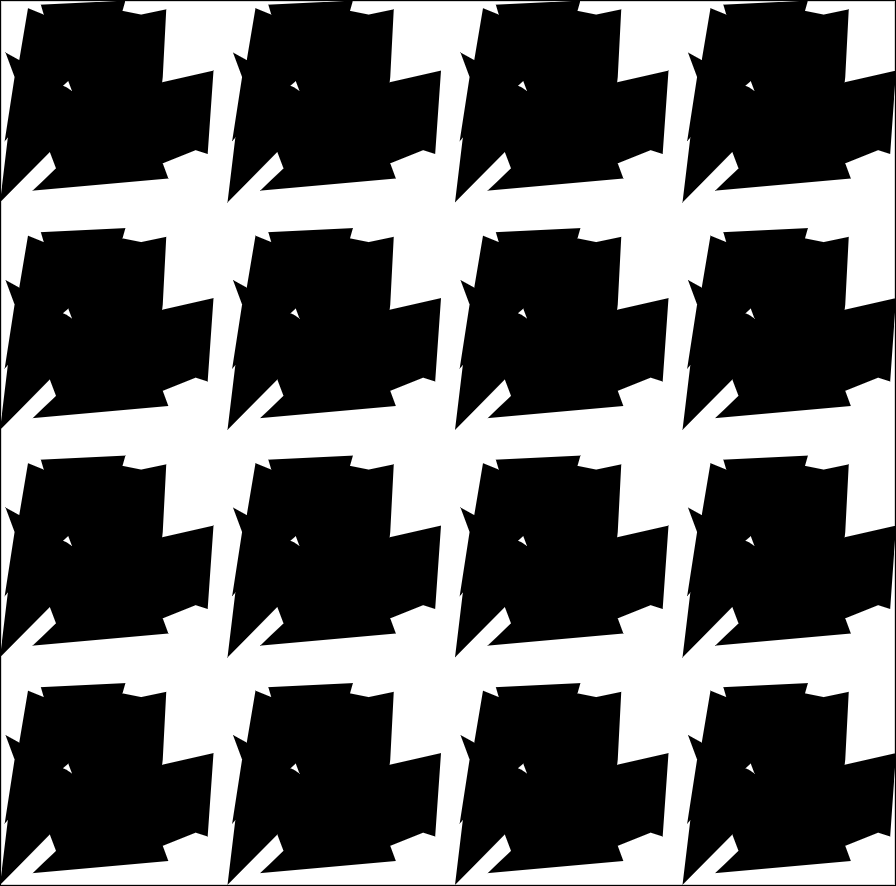
Reproduce this pattern procedurally as a Shadertoy shader.

```glsl
// Grid of jagged black shards on white, framed by a hairline border.

const float CANVAS_WIDTH = 768.0;  // design units across the canvas
const float PERIOD = 195.0;        // tile spacing in design units
const float MARGIN = 5.0;          // shift of the tile seam into white space
const float BORDER = 1.0;          // frame thickness
const vec3 INK = vec3(0.0);
const vec3 PAPER = vec3(1.0);

const int OUTLINE_COUNT = 23;
const int HOLE_COUNT = 4;

// Shard outline, clockwise from its top left corner, y pointing down
const vec2 OUTLINE[OUTLINE_COUNT] = vec2[](
    vec2(24.0, 7.0), vec2(37.5, 12.5), vec2(35.0, 4.0), vec2(107.5, 0.5),
    vec2(105.0, 9.3), vec2(121.0, 12.5), vec2(142.5, 8.0), vec2(139.5, 66.0),
    vec2(139.0, 70.5), vec2(183.0, 60.5), vec2(178.0, 132.0), vec2(167.7, 128.7),
    vec2(139.5, 140.0), vec2(144.3, 153.0), vec2(28.0, 163.4), vec2(48.0, 144.3),
    vec2(42.7, 130.3), vec2(0.0, 173.5), vec2(6.7, 118.0), vec2(4.0, 121.0),
    vec2(12.5, 66.0), vec2(4.7, 45.0), vec2(16.5, 51.5));

// Small chip inside the shard
const vec2 HOLE[HOLE_COUNT] = vec2[](
    vec2(54.0, 73.5), vec2(58.5, 69.5), vec2(61.7, 78.0), vec2(57.0, 74.8));

// Fold one edge into the squared distance and the even-odd side
void addEdge(vec2 p, vec2 a, vec2 b, inout float distSq, inout float side) {
    vec2 edge = b - a;
    vec2 rel = p - a;
    vec2 off = rel - edge * clamp(dot(rel, edge) / dot(edge, edge), 0.0, 1.0);
    distSq = min(distSq, dot(off, off));
    bool spans = (a.y > p.y) != (b.y > p.y);
    if (spans && rel.x < edge.x * rel.y / edge.y) side = -side;
}

// Signed distance to the shard, negative inside
float shardDistance(vec2 p) {
    float distSq = 1e6;
    float side = 1.0;
    for (int i = 0; i < OUTLINE_COUNT; i++)
        addEdge(p, OUTLINE[i], OUTLINE[(i + 1) % OUTLINE_COUNT], distSq, side);
    for (int i = 0; i < HOLE_COUNT; i++)
        addEdge(p, HOLE[i], HOLE[(i + 1) % HOLE_COUNT], distSq, side);
    return side * sqrt(distSq);
}

// Distance to the frame band, negative inside it
float frameDistance(vec2 p, vec2 size, float thickness) {
    vec2 inset = min(p, size - p);
    return min(inset.x, inset.y) - thickness;
}

// Antialiased fill of a signed distance
float coverage(float dist, float pixel) {
    return clamp(0.5 - dist / pixel, 0.0, 1.0);
}

void mainImage(out vec4 fragColor, in vec2 fragCoord) {
    float pixel = CANVAS_WIDTH / iResolution.x;
    vec2 size = iResolution.xy * pixel;
    vec2 p = vec2(fragCoord.x, iResolution.y - fragCoord.y) * pixel;

    // Repeat the shard from the top left corner
    vec2 tile = mod(p + MARGIN, PERIOD) - MARGIN;
    float ink = coverage(shardDistance(tile), pixel);

    // Frame
    ink = max(ink, coverage(frameDistance(p, size, BORDER), pixel));

    fragColor = vec4(mix(PAPER, INK, ink), 1.0);
}
```
